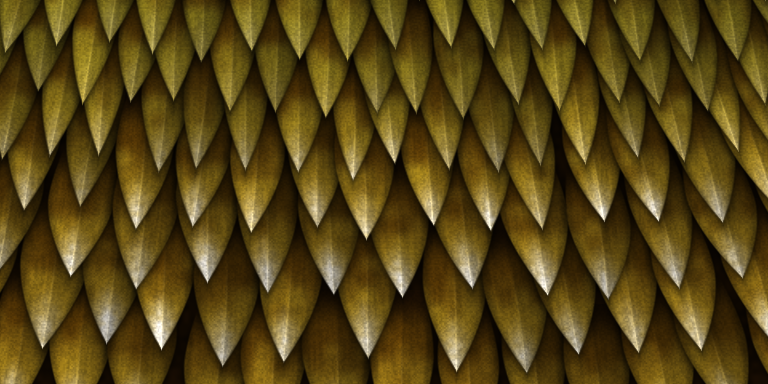
Reproduce this pattern procedurally as a WebGL 2 fragment shader.

```glsl
#version 300 es
precision highp float;
// Overlapping rows of pointed, keeled golden scales with silvery tips.

uniform vec2 u_resolution;
out vec4 fragColor;

// Layout, in canvas heights
const int ROWS = 10;
const float FIRST_TIP = -0.09;      // tip height of the lowest row
const float ROW_STEP = 0.135;
const float LOW_STRETCH = 0.16;     // extra spacing among the low rows
const float SAG = 0.075;            // low rows hang down in the middle
const float START_X = 0.970;
const float PITCH_LOW = 0.176;
const float PITCH_HIGH = 0.126;
const float LENGTH_LOW = 0.40;
const float LENGTH_HIGH = 0.29;
const float WIDTH_RATIO = 0.485;    // half width over pitch
const float FAN = 0.24;             // scales lean away from FAN_CENTRE
const float FAN_CENTRE = 0.85;
const float SPREAD = 0.05;          // lowest tips part around the middle
const vec2 JITTER = vec2(0.034, 0.052);
const float SHADOW_SIZE = 0.014;
const float SHADOW_DEPTH = 0.60;
const float GRAIN = 0.26;

const vec3 GAP = vec3(0.10, 0.052, 0.008);
const vec3 BROWN = vec3(0.29, 0.185, 0.018);
const vec3 GOLD = vec3(0.52, 0.41, 0.085);
const vec3 OLIVE = vec3(0.48, 0.425, 0.10);
const vec3 SILVER = vec3(0.82, 0.80, 0.76);

float hash(vec2 p) {
    return fract(sin(dot(p, vec2(127.1, 311.7))) * 43758.5453);
}

float noise(vec2 p) {
    vec2 i = floor(p), f = fract(p);
    f = f * f * (3.0 - 2.0 * f);
    return mix(mix(hash(i), hash(i + vec2(1, 0)), f.x),
               mix(hash(i + vec2(0, 1)), hash(i + vec2(1, 1)), f.x), f.y);
}

// Half width along the scale: 0 at the tip, 1 past the middle, blunt base
float profile(float t) {
    float bulge = pow(abs(1.0 - t / 0.58), 1.7);
    return 1.0 - bulge * (t > 0.58 ? 0.6 : 1.0);
}

// s: signed side, -1 to 1; t: 0 at tip, 1 at base
vec3 scaleColor(float s, float t, float x, vec2 id, vec2 uv) {
    vec3 body = mix(GOLD, OLIVE, smoothstep(0.4, 1.0, uv.y));
    float patches = 0.25 * (noise(uv * 22.0 + id) - 0.5);
    vec3 col = mix(body, BROWN, smoothstep(0.25, 0.72, t + patches));

    // Worn silver tip, stronger low down
    float wear = mix(1.0, 0.22, smoothstep(0.25, 0.8, uv.y));
    wear *= 0.65 + 0.55 * hash(id + 7.3);
    float worn = smoothstep(0.44, 0.06, t + 0.14 * abs(s + 0.15));
    worn *= 0.75 + 0.5 * noise(uv * 70.0);
    col = mix(col, SILVER, clamp(wear * worn, 0.0, 1.0));

    // Two facets, keel line, darker rim and buried base
    col *= 1.06 - 0.20 * smoothstep(-0.06, 0.06, s);
    float keelFade = smoothstep(0.8, 0.2, t);
    col += 0.09 * vec3(1.0, 0.92, 0.6) * keelFade * exp(-pow(x / 0.003, 2.0));
    col *= 1.0 - 0.30 * smoothstep(0.65, 1.0, abs(s));
    col = mix(col, GAP, smoothstep(0.70, 0.98, t));

    // Lengthwise streaks, fine grain and tone of each scale
    float streak = noise(vec2(x * 150.0, t * 6.0) + id * 17.0);
    float speck = noise(uv * 240.0) - 0.5;
    return col * (0.93 + 0.14 * streak + GRAIN * speck)
               * (0.82 + 0.36 * hash(id + 3.1));
}

void main() {
    vec2 uv = gl_FragCoord.xy / u_resolution.y;
    float soft = max(1.0 / u_resolution.y, 0.003);
    vec3 col = GAP * (0.7 + 0.6 * noise(uv * 60.0));

    // Paint upward, so each row covers the bases of the row below
    for (int r = 0; r < ROWS; r++) {
        float k = float(r);
        float rise = k / float(ROWS - 1);
        float rowY = FIRST_TIP + ROW_STEP * k + LOW_STRETCH * (1.0 - exp(-0.6 * k));
        float pitch = mix(PITCH_LOW, PITCH_HIGH, smoothstep(1.8, 4.2, k));
        float startX = START_X + 0.5 * pitch * mod(k + 1.0, 2.0);
        float nearest = floor((uv.x - startX) / pitch + 0.5);

        for (int j = -2; j <= 2; j++) {
            vec2 id = vec2(nearest + float(j), k);
            vec2 wobble = vec2(hash(id), hash(id + 41.7)) - 0.5;
            vec2 tip = vec2(startX + id.x * pitch, rowY) + JITTER * wobble;
            float across = tip.x - 1.1;
            tip.y -= SAG * (1.0 - rise) * (1.0 - across * across);
            tip.x += SPREAD * exp(-2.0 * (k - 1.0) * (k - 1.0) - across * across)
                   * sin(5.2 * (tip.x - START_X));

            vec2 p = uv - tip;
            float t = p.y / (mix(LENGTH_LOW, LENGTH_HIGH, rise) * (0.94 + 0.12 * hash(id + 9.2)));
            if (t < -0.25 || t > 1.0) continue;

            float lean = FAN * (tip.x - FAN_CENTRE) + 0.12 * (hash(id + 5.9) - 0.5);
            float x = p.x + lean * p.y + 0.012 * wobble.y * sin(3.14 * t);
            float w = pitch * WIDTH_RATIO * (0.92 + 0.16 * hash(id + 2.6)) * profile(t);
            float d = 0.87 * (abs(x) - w);

            // Soft shadow on what lies behind, then the scale itself
            float shade = SHADOW_DEPTH * exp(-max(d, 0.0) / SHADOW_SIZE);
            col *= 1.0 - shade * smoothstep(1.0, 0.7, t);
            float s = clamp(x / max(w, 0.001), -1.0, 1.0);
            col = mix(col, scaleColor(s, t, x, id, uv), smoothstep(soft, -soft, d));
        }
    }
    fragColor = vec4(clamp(col, 0.0, 1.0), 1.0);
}
```
